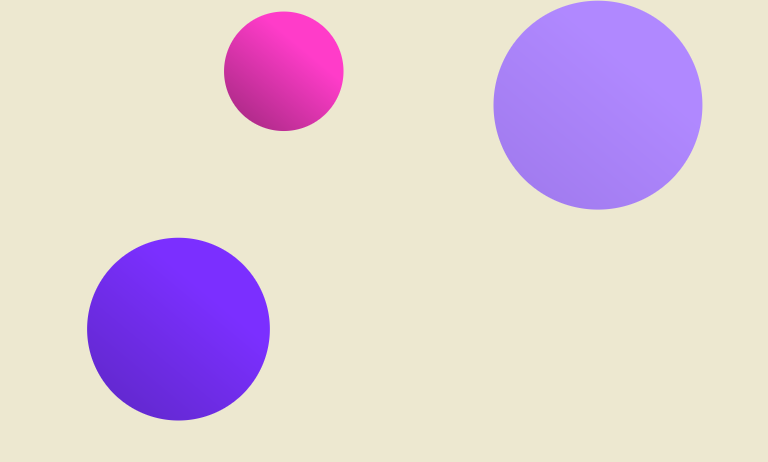
Write a Shadertoy shader that draws this background.

```glsl
#define PAPER vec3(0.929, 0.910, 0.816)
#define PINK_DARK vec3(0.700, 0.170, 0.550)
#define PINK_LIGHT vec3(1.000, 0.235, 0.790)
#define LILAC_DARK vec3(0.635, 0.485, 0.940)
#define LILAC_LIGHT vec3(0.690, 0.535, 1.000)
#define VIOLET_DARK vec3(0.390, 0.160, 0.820)
#define VIOLET_LIGHT vec3(0.482, 0.185, 1.000)
#define LIGHT_DIRECTION vec2(0.64, 0.77)
#define LIGHT_REACH 0.5

// Lays a shaded disc over the base; centre is a canvas fraction,
// radius a fraction of the canvas height.
vec3 addDisc(vec3 base, vec2 fragCoord, vec2 centre, float radius, vec3 dark, vec3 light) {
    vec2 offset = (fragCoord - centre * iResolution.xy) / iResolution.y;
    float edge = (length(offset) - radius) * iResolution.y;
    float coverage = clamp(0.5 - edge, 0.0, 1.0);

    // Linear shade from the lower left, level past LIGHT_REACH
    float along = dot(offset, normalize(LIGHT_DIRECTION)) / radius;
    float shade = clamp((along + 1.0) / (LIGHT_REACH + 1.0), 0.0, 1.0);
    return mix(base, mix(dark, light, shade), coverage);
}

void mainImage(out vec4 fragColor, in vec2 fragCoord) {
    vec3 color = PAPER;
    color = addDisc(color, fragCoord, vec2(0.3695, 0.8457), 0.1293, PINK_DARK, PINK_LIGHT);
    color = addDisc(color, fragCoord, vec2(0.7786, 0.7724), 0.2261, LILAC_DARK, LILAC_LIGHT);
    color = addDisc(color, fragCoord, vec2(0.2324, 0.2876), 0.1978, VIOLET_DARK, VIOLET_LIGHT);
    fragColor = vec4(color, 1.0);
}
```
